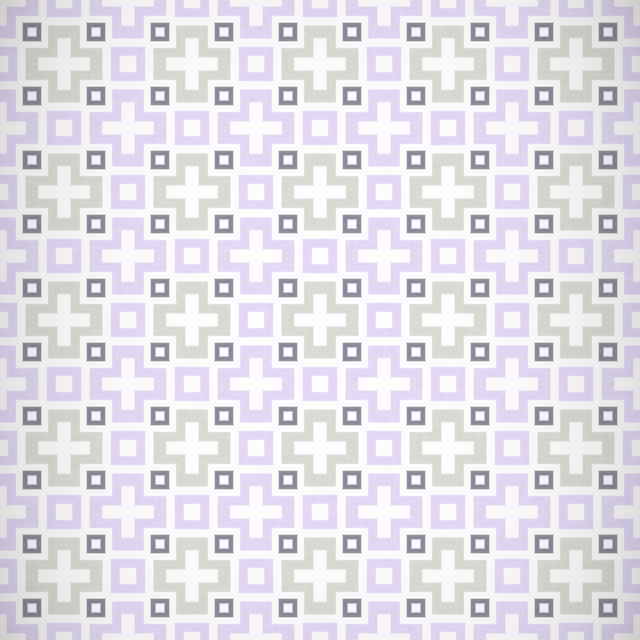
Write a Shadertoy shader that draws this pattern.

```glsl
// Geometric lattice of hollow crosses and hollow squares on white cloth.
// Each cell holds a beige cross, lilac crosses on its corners, lilac squares
// on its edges and dark squares at its quarters; grain and a vignette finish it.

const float REPEATS = 5.0;            // cells across and down

// Sizes in cell units: half length and half width of arms, half side of squares
const vec2 CROSS_OUTER = vec2(0.300, 0.124);
const vec2 CROSS_INNER = vec2(0.202, 0.052);
const vec2 SQUARE_SIZE = vec2(0.134, 0.064);   // outer, inner
const vec2 SMALL_SIZE = vec2(0.072, 0.035);    // outer, inner

const vec3 GROUND = vec3(0.993, 0.990, 0.995);
const vec3 BEIGE = vec3(0.860, 0.853, 0.828);
const vec3 LILAC = vec3(0.890, 0.850, 0.960);
const vec3 SLATE = vec3(0.560, 0.538, 0.610);

const float SOFTNESS = 0.007;         // edge blur in cell units
const float GRAIN_SCALE = 230.0;      // grain spots across the canvas
const float GRAIN_AMOUNT = 0.022;
const float SIDE_SHADE = 0.11;
const float TOP_SHADE = 0.03;
const float CORNER_SHADE = 0.05;

float hash(vec2 p) {
    return fract(sin(dot(p, vec2(127.1, 311.7))) * 43758.5453);
}

float valueNoise(vec2 p) {
    vec2 i = floor(p);
    vec2 f = fract(p);
    f = f * f * (3.0 - 2.0 * f);
    float low = mix(hash(i), hash(i + vec2(1.0, 0.0)), f.x);
    float high = mix(hash(i + vec2(0.0, 1.0)), hash(i + 1.0), f.x);
    return mix(low, high, f.y);
}

float boxDistance(vec2 p, vec2 halfSize) {
    vec2 d = abs(p) - halfSize;
    return max(d.x, d.y);
}

float crossDistance(vec2 p, vec2 arm) {
    return min(boxDistance(p, arm), boxDistance(p, arm.yx));
}

float hollowCross(vec2 p) {
    return max(crossDistance(p, CROSS_OUTER), -crossDistance(p, CROSS_INNER));
}

float hollowSquare(vec2 p, vec2 size) {
    return max(boxDistance(p, vec2(size.x)), -boxDistance(p, vec2(size.y)));
}

// Position relative to the nearest point of a lattice
vec2 nearest(vec2 p, vec2 offset, float spacing) {
    return (fract((p - offset) / spacing + 0.5) - 0.5) * spacing;
}

float coverage(float dist, float blur) {
    return 1.0 - smoothstep(-blur, blur, dist);
}

void mainImage(out vec4 fragColor, in vec2 fragCoord) {
    vec2 uv = fragCoord / iResolution.xy;
    vec2 p = uv * REPEATS;
    float blur = max(SOFTNESS, 0.75 * REPEATS / iResolution.y);

    // Motifs
    float beigeCross = hollowCross(nearest(p, vec2(0.5), 1.0));
    float lilacCross = hollowCross(nearest(p, vec2(0.0), 1.0));
    float lilacSquare = min(
        hollowSquare(nearest(p, vec2(0.5, 0.0), 1.0), SQUARE_SIZE),
        hollowSquare(nearest(p, vec2(0.0, 0.5), 1.0), SQUARE_SIZE));
    float slateSquare = hollowSquare(nearest(p, vec2(0.25), 0.5), SMALL_SIZE);

    // Inks with a faint mottled grain
    float grain = (valueNoise(uv * GRAIN_SCALE) - 0.5) * GRAIN_AMOUNT;
    vec3 color = GROUND;
    color = mix(color, BEIGE + grain, coverage(beigeCross, blur));
    color = mix(color, LILAC + grain, coverage(min(lilacCross, lilacSquare), blur));
    color = mix(color, SLATE + grain, coverage(slateSquare, blur));

    // Vignette, strongest on the left and right
    vec2 edge = abs(uv * 2.0 - 1.0);
    vec2 fade = edge * edge * edge * edge;
    float shade = SIDE_SHADE * fade.x + TOP_SHADE * fade.y
                + CORNER_SHADE * fade.x * fade.y;
    fragColor = vec4(color * (1.0 - shade), 1.0);
}
```
